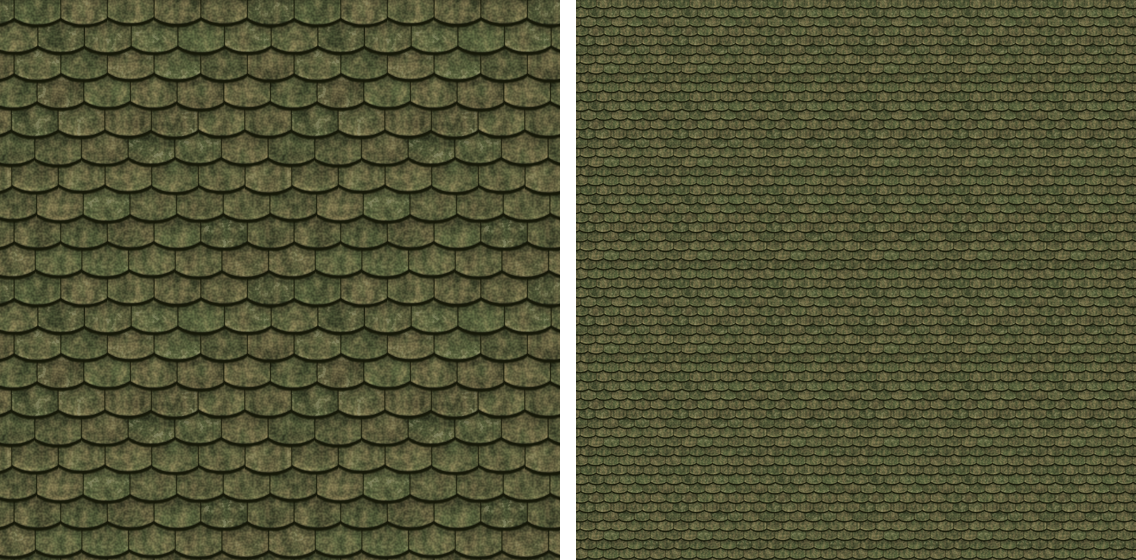
Left, the tile; right, the same tile 3 across and 3 down.
A Shadertoy shader for this texture:

```glsl
// Weathered roof of overlapping scalloped clay tiles, in staggered rows.
// Each pixel blends the tile of its row with the one tucked beneath it;
// wrapped gradient noise and per-tile hashes add moss, stains and lichen.

#define COLUMNS 12.0        // tiles across
#define ROWS 20.0           // rows up
#define REPEATS 2.0         // wear pattern repeats per axis
#define SAG 0.23            // depth of the scallop, in rows
#define LIFT 0.11           // height of the lowest scallop, in rows
#define JITTER 0.07         // unevenness of the laid tiles
#define JOINT 0.014         // half width of a joint, in tiles
#define SHADOW 0.17         // reach of the shadow, in rows
#define MOSS vec3(0.315, 0.352, 0.220)
#define CLAY vec3(0.400, 0.375, 0.250)
#define LICHEN vec3(0.52, 0.53, 0.40)
#define GAP vec3(0.085, 0.095, 0.035)

vec2 hash2(vec2 p) {
    vec3 h = fract(p.xyx * vec3(0.1031, 0.1030, 0.0973));
    h += dot(h, h.yzx + 33.33);
    return fract((h.xx + h.yz) * h.zy);
}

float corner(vec2 cell, vec2 offset, vec2 period) {
    float angle = 6.28319 * hash2(mod(cell, period) + 7.0).x;
    return dot(vec2(cos(angle), sin(angle)), offset);
}

// Gradient noise that wraps after a whole number of cells.
float noise(vec2 p, vec2 period) {
    vec2 i = floor(p), f = fract(p), e = vec2(1, 0);
    vec2 w = f * f * f * (f * (f * 6.0 - 15.0) + 10.0);
    float low = mix(corner(i, f, period), corner(i + e, f - e, period), w.x);
    float high = mix(corner(i + e.yx, f - e.yx, period),
                     corner(i + e.xx, f - e.xx, period), w.x);
    return mix(low, high, w.y);
}

// Noise over one wear repeat, shifted by whole cells for each tile.
float wear(vec2 uv, vec2 period, vec2 seed) {
    return noise(uv * REPEATS * period + floor(seed * period), period);
}

// Horizontal position in tiles; alternate rows shift by half a tile.
float tileX(float row, float x) {
    float slip = hash2(vec2(mod(row, ROWS / REPEATS), 41.0)).x - 0.5;
    return x * COLUMNS - 0.28 - 0.5 * mod(row + 1.0, 2.0) - JITTER * slip;
}

vec2 tileId(float row, float x) {
    return mod(vec2(floor(tileX(row, x)), row), vec2(COLUMNS, ROWS) / REPEATS);
}

// Height of the scalloped lower edge of a row.
float scallop(float row, float x) {
    float side = abs(2.0 * fract(tileX(row, x)) - 1.0);
    float uneven = hash2(tileId(row, x) + 19.0).y;
    return row + SAG * pow(side, 2.3) + JITTER * uneven;
}

vec3 tileColor(float row, vec2 uv, float height) {
    vec2 seed = hash2(tileId(row, uv.x) + 3.0);
    vec2 mood = hash2(tileId(row, uv.x) + 57.0);

    // Moss, stains and grain
    float blotch = wear(uv, vec2(17), seed);
    float streak = wear(uv, vec2(34, 11), seed.yx);
    float patches = wear(uv, vec2(48), mood);
    float grain = wear(uv, vec2(118), mood.yx);
    float clay = 0.15 + 0.6 * mood.x + 0.8 * streak + 0.5 * patches;
    vec3 color = mix(MOSS, CLAY, clamp(clay, 0.0, 1.0));
    color *= 0.93 + 0.15 * mood.y + 0.30 * blotch + 0.18 * streak
           + 0.28 * patches + 0.34 * grain;

    // Pale lichen specks on some tiles
    float crust = smoothstep(0.12, 0.38, patches + 0.5 * grain)
                * smoothstep(-0.1, 0.3, blotch) * smoothstep(0.4, 0.9, seed.x);
    color = mix(color, LICHEN, 0.65 * crust);

    // Worn lip, then a thin dark underside
    float rise = height - scallop(row, uv.x);
    color *= 1.0 + 0.10 * smoothstep(0.16, 0.08, rise);
    color *= mix(0.62, 1.0, smoothstep(0.0, 0.06, rise));

    // Joint between neighbours
    float u = fract(tileX(row, uv.x));
    float soft = 0.75 * COLUMNS / iResolution.x;
    float joint = 1.0 - smoothstep(JOINT - soft, JOINT + soft, min(u, 1.0 - u));
    color = mix(color, GAP, 0.75 * joint);

    // Shadow cast by the row above
    float drop = scallop(row + 1.0, uv.x) - height + 0.12 * SHADOW * patches;
    color *= mix(0.82, 1.0, smoothstep(SHADOW, 2.4 * SHADOW, drop));
    return mix(GAP, color, smoothstep(0.35 * SHADOW, SHADOW, drop));
}

void mainImage(out vec4 fragColor, in vec2 fragCoord) {
    vec2 uv = fragCoord / iResolution.xy;
    float height = uv.y * ROWS - LIFT;
    float row = floor(height);
    float soft = 0.7 * ROWS / iResolution.y;
    float cover = smoothstep(-soft, soft, height - scallop(row, uv.x));
    vec3 color = mix(tileColor(row - 1.0, uv, height),
                     tileColor(row, uv, height), cover);
    fragColor = vec4(clamp(color, 0.0, 1.0), 1.0);
}
```
